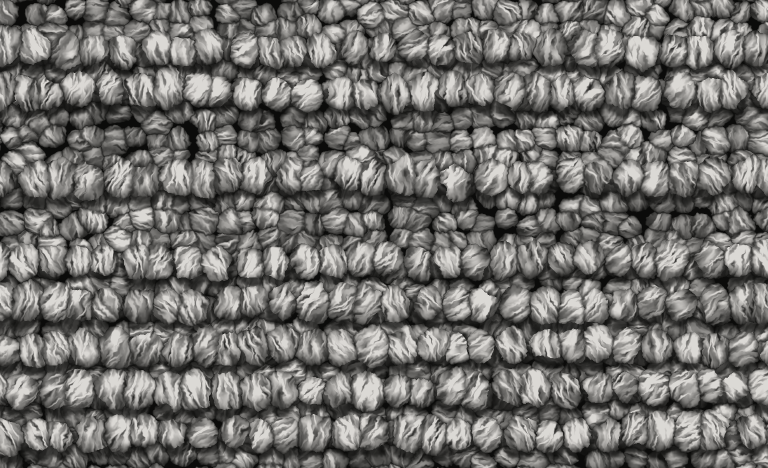
Give the GLSL for this texture, as a Shadertoy shader.

```glsl
// Grey loop-pile carpet: bold horizontal rows of woolly loops over a bed of small tufts.
// Each tuft is a jittered dome and the highest at a point wins; domes carry fine crossing
// strands, are lit from above, and the bold rows drop soft shadows on the bed.

const float ROWS = 11.0;               // row pitches down the canvas
const float ROW_PHASE = 0.85;          // height of a row centre within its pitch
const int LOW_ROWS = 1184;             // bit set = row without bold loops
const vec2 LOOP_CELL = vec2(0.061, 1.0 / ROWS);
const vec2 LOOP_RADIUS = vec2(0.039, 0.044);
const vec2 TUFT_CELL = vec2(0.046, 0.5 / ROWS);
const vec2 TUFT_RADIUS = vec2(0.034, 0.030);
const float LOOP_LIFT = 0.55;
const float ROW_WAVE = 0.016;
const float FRAY = 0.004;              // hairy rim
const float BULGE = 0.010;             // uneven outline
const vec2 FIBRE_FREQ = vec2(190.0, 23.0);
const float FIBRE_CONTRAST = 1.75;
const vec3 SHADOW = vec3(0.045, 0.045, 0.040);
const vec3 WOOL = vec3(0.86, 0.85, 0.835);

struct Tuft {
    float height;   // highest surface so far
    float second;   // runner-up, for creases
    float dome;     // 1 at the crown, 0 at the rim
    float seed;
    float shade;
    float lean;     // fibre direction
    float up;       // -1 at the bottom, 1 at the top
    float shadow;   // cast just outside the rim
    vec2 local;
};

float hash(vec2 p) {
    return fract(sin(dot(p, vec2(127.1, 311.7))) * 43758.5);
}

float noise(vec2 p) {
    vec2 i = floor(p), f = fract(p);
    f = f * f * (3.0 - 2.0 * f);
    vec2 e = vec2(1.0, 0.0);
    return mix(mix(hash(i), hash(i + e), f.x),
               mix(hash(i + e.yx), hash(i + e.xx), f.x), f.y);
}

vec2 rotate(vec2 p, float a) {
    float c = cos(a), s = sin(a);
    return vec2(c * p.x - s * p.y, s * p.x + c * p.y);
}

// Raise one dome and keep it if it is the highest here
void addTuft(inout Tuft t, vec2 q, vec2 radius, float lift, float seed, float shade, float spread) {
    vec2 n = rotate(q, (seed - 0.5) * 0.9) / radius;
    vec2 below = n + vec2(0.0, 0.25);
    t.shadow = max(t.shadow, 1.0 - smoothstep(0.7, 1.6, dot(below, below)));
    float d2 = dot(n, n);
    if (d2 >= 1.0) return;
    float dome = sqrt(1.0 - d2);
    float h = lift + dome;
    if (h > t.height) {
        float lean = (fract(seed * 17.3) - 0.5) * spread;
        t = Tuft(h, t.height, dome, seed, shade, lean, n.y, t.shadow, q);
    } else {
        t.second = max(t.second, h);
    }
}

// Small irregular tufts filling the ground
void addBed(inout Tuft t, vec2 p) {
    vec2 base = floor(p / TUFT_CELL);
    for (int j = -1; j <= 1; j++)
    for (int i = -1; i <= 1; i++) {
        vec2 id = base + vec2(i, j);
        float seed = hash(id + 3.7);
        vec2 jitter = vec2(hash(id + 11.3), hash(id + 29.1)) - 0.5;
        vec2 centre = (id + 0.5 + 0.6 * jitter) * TUFT_CELL;
        float size = mix(0.78, 1.1, hash(id + 41.9));
        float patchTone = mix(0.75, 1.15, noise(id * 0.35));
        addTuft(t, p - centre, TUFT_RADIUS * size, 0.4 * seed,
                seed, mix(0.60, 0.95, seed) * patchTone, 3.0);
    }
}

// Large loops lined up in rows, wavering in height and size
void addLoops(inout Tuft t, vec2 p) {
    float baseRow = floor(p.y * ROWS - ROW_PHASE + 0.5);
    for (int j = -1; j <= 1; j++) {
        float row = baseRow + float(j);
        if (row < 0.0 || ((LOW_ROWS >> int(row)) & 1) == 1) continue;
        float shift = hash(vec2(row, 5.3));
        float baseCol = floor(p.x / LOOP_CELL.x - shift);
        for (int i = -1; i <= 1; i++) {
            vec2 id = vec2(baseCol + float(i), row);
            float seed = hash(id + 53.1);
            float x = (id.x + shift + 0.5 + 0.45 * (hash(id + 7.9) - 0.5)) * LOOP_CELL.x;
            float wave = noise(vec2(x * 5.0, row * 7.0)) - 0.5 + 0.5 * (seed - 0.5);
            float y = (row + ROW_PHASE) / ROWS + ROW_WAVE * wave;
            float size = mix(0.8, 1.08, noise(vec2(x * 9.0, row * 3.0 + 20.0)));
            addTuft(t, p - vec2(x, y), LOOP_RADIUS * size, LOOP_LIFT + 0.2 * seed,
                    seed, mix(0.84, 1.1, hash(id + 71.7)), 1.8);
        }
    }
}

// Two crossing sets of fine, gently curved strands
float fibres(Tuft t, vec2 p) {
    vec2 q = rotate(t.local, t.lean);
    q.x += 8.0 * (t.seed - 0.5) * q.y * q.y + 0.006 * (noise(p * 35.0) - 0.5);
    q += t.seed * 9.0;
    float strand = noise(q * FIBRE_FREQ);
    float stray = noise(rotate(q, 0.5) * FIBRE_FREQ * 1.15 + 40.0);
    return max(strand, stray * 0.92);
}

vec3 carpet(vec2 p) {
    vec2 fray = vec2(noise(p * 200.0), noise(p * 200.0 + 37.0)) - 0.5;
    vec2 bulge = vec2(noise(p * 45.0 + 9.0), noise(p * 45.0 + 71.0)) - 0.5;
    vec2 wool = p + FRAY * fray + BULGE * bulge;
    Tuft bed = Tuft(0.0, 0.0, 0.0, 0.0, 0.0, 0.0, 0.0, 0.0, vec2(0.0));
    Tuft loops = bed;
    addBed(bed, wool);
    addLoops(loops, wool);
    bool bold = loops.height > bed.height;
    Tuft t = bed;
    if (bold) t = loops;
    float light = 0.84 + 0.25 * t.up;
    float crease = mix(0.55, 1.0, smoothstep(0.0, 0.40, t.height - t.second));
    float covered = bold ? 1.0 : 1.0 - 0.75 * loops.shadow;
    float tone = t.dome * light * crease * covered * t.shade;
    tone *= FIBRE_CONTRAST * (fibres(t, p) - 0.58) + 1.05;
    return mix(SHADOW, WOOL, clamp(tone, 0.0, 1.0));
}

void mainImage(out vec4 fragColor, in vec2 fragCoord) {
    vec3 sum = vec3(0.0);
    for (int k = 0; k < 4; k++) {      // 2x2 samples smooth the edges
        vec2 offset = vec2(k & 1, k >> 1) * 0.5 - 0.25;
        sum += carpet((fragCoord + offset) / iResolution.y);
    }
    fragColor = vec4(sum / 4.0, 1.0);
}
```
